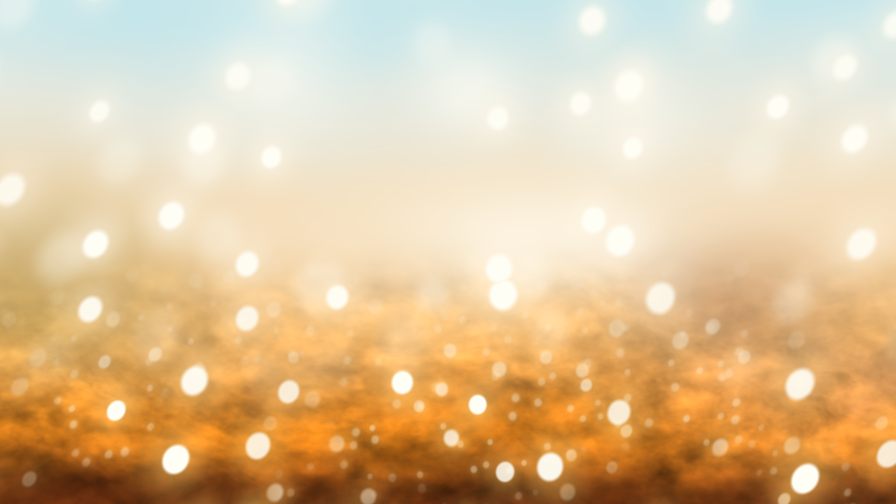
Reproduce this background procedurally as a WebGL 1 fragment shader.

```glsl
precision highp float;

uniform vec2 u_resolution;

const vec3 SKY = vec3(0.77, 0.90, 0.92);
const vec3 MIST = vec3(0.90, 0.91, 0.87);
const vec3 CREAM = vec3(0.96, 0.87, 0.73);
const vec3 HONEY = vec3(0.93, 0.70, 0.40);
const vec3 AMBER = vec3(0.86, 0.49, 0.10);
const vec3 UMBER = vec3(0.36, 0.16, 0.05);
const vec3 OLIVE = vec3(0.70, 0.59, 0.31);
const vec3 MAUVE = vec3(0.73, 0.53, 0.38);
const vec3 LIGHT = vec3(1.0, 0.995, 0.96);

float hash(vec2 p) {
  return fract(sin(dot(p, vec2(127.1, 311.7))) * 43758.5453);
}

float noise(vec2 p) {
  vec2 i = floor(p);
  vec2 f = fract(p);
  f = f * f * (3.0 - 2.0 * f);
  float low = mix(hash(i), hash(i + vec2(1.0, 0.0)), f.x);
  float high = mix(hash(i + vec2(0.0, 1.0)), hash(i + 1.0), f.x);
  return mix(low, high, f.y);
}

float fbm(vec2 p) {
  float sum = 0.0;
  float weight = 0.5;
  for (int i = 0; i < 4; i++) {
    sum += weight * noise(p);
    p = mat2(1.6, 1.2, -1.2, 1.6) * p + 7.3;
    weight *= 0.5;
  }
  return sum;
}

// Soft elliptical patch, 1 at its centre
float patchAt(vec2 p, vec2 centre, vec2 size) {
  vec2 q = (p - centre) / size;
  return exp(-dot(q, q));
}

vec3 verticalGradient(float y) {
  vec3 color = mix(UMBER, AMBER, smoothstep(-0.02, 0.15, y));
  color = mix(color, HONEY, smoothstep(0.12, 0.38, y));
  color = mix(color, CREAM, smoothstep(0.32, 0.58, y));
  color = mix(color, MIST, smoothstep(0.56, 0.82, y));
  return mix(color, SKY, smoothstep(0.76, 1.0, y));
}

// Share of lights kept: two calm areas and a thinner sky
float crowding(vec2 p) {
  float calm = patchAt(p, vec2(0.73, 0.66), vec2(0.16, 0.17));
  calm += patchAt(p, vec2(1.38, 0.60), vec2(0.17, 0.20));
  return (1.0 - min(calm, 1.0)) * mix(1.0, 0.75, smoothstep(0.5, 0.9, p.y));
}

// Scattered discs: x holds the disc cover, y the halo around it
vec2 bokeh(vec2 p, float cell, float radius, float blur, float density, float seed) {
  vec2 home = floor(p / cell);
  vec2 cover = vec2(0.0);
  for (int j = -1; j <= 1; j++) {
    for (int i = -1; i <= 1; i++) {
      vec2 id = home + vec2(float(i), float(j));
      vec2 key = id + seed;
      vec2 jitter = vec2(hash(key + 3.1), hash(key + 8.7));
      vec2 centre = (id + 0.1 + 0.8 * jitter) * cell;
      vec2 q = p - centre;
      q.x = (q.x - 0.28 * abs(centre.x - 0.89) * q.y) * 1.1;
      float size = radius * mix(0.7, 1.15, hash(key + 5.3));
      float present = step(hash(key), density * crowding(centre));
      float power = present * mix(0.7, 1.0, hash(key + 1.9));
      float d = length(q);
      float disc = 1.0 - smoothstep(size * (1.0 - blur), size * (1.0 + blur), d);
      float halo = exp(-d * d / (size * size * 5.5));
      cover = max(cover, power * vec2(disc, halo));
    }
  }
  return cover;
}

vec3 addLights(vec3 color, vec2 cover, vec3 haloColor, float strength) {
  color = mix(color, haloColor, 0.55 * strength * cover.y);
  return mix(color, LIGHT, min(strength * cover.x, 1.0));
}

void main() {
  vec2 p = gl_FragCoord.xy / u_resolution.y;
  p.x += 0.5 * (16.0 / 9.0 - u_resolution.x / u_resolution.y);
  float low = 1.0 - smoothstep(0.08, 0.55, p.y);

  // Blurred gradient with shaded sides and a pale heart
  float drift = fbm(p * vec2(3.0, 4.0)) - 0.47;
  vec3 color = verticalGradient(p.y + 0.12 * drift);
  color = mix(color, OLIVE, 0.65 * patchAt(p, vec2(0.08, 0.43), vec2(0.26, 0.19)));
  color = mix(color, MAUVE, 0.50 * patchAt(p, vec2(1.44, 0.40), vec2(0.20, 0.13)));
  color = mix(color, MAUVE, 0.45 * patchAt(p, vec2(1.62, 0.22), vec2(0.28, 0.13)));
  color = mix(color, LIGHT, 0.65 * patchAt(p, vec2(1.06, 0.53), vec2(0.30, 0.12)));
  color = mix(color, LIGHT, 0.60 * patchAt(p, vec2(0.93, 0.82), vec2(0.10, 0.09)));
  color = mix(color, LIGHT, 0.45 * patchAt(p, vec2(0.56, 0.85), vec2(0.13, 0.13)));
  color = mix(color, LIGHT, 0.45 * patchAt(p, vec2(1.25, 0.75), vec2(0.13, 0.09)));

  // Soft tangled texture, strongest near the ground
  float tangle = fbm(p * vec2(10.0, 18.0) + 3.0 * drift) - 0.47;
  float grain = fbm(p * vec2(24.0, 34.0) + 17.0) - 0.47;
  color *= 1.0 + low * (0.9 * tangle + 0.6 * grain);
  color = mix(color, MAUVE, low * smoothstep(0.08, 0.3, drift) * 0.6);

  // Faint large discs, bright lamps, then clustered small sparks
  vec3 haloColor = mix(vec3(1.0, 0.97, 0.91), vec3(1.0, 0.75, 0.36), low);
  float cluster = smoothstep(0.3, 0.65, noise(p * 5.0 + 4.0));
  vec2 veil = bokeh(p, 0.190, 0.046, 0.60, 0.60, 21.0);
  vec2 lamps = bokeh(p, 0.150, 0.027, mix(0.16, 0.42, p.y), 0.62, 47.0);
  vec2 glints = bokeh(p, 0.085, 0.016, 0.30, 0.42, 83.0);
  vec2 sparks = bokeh(p, 0.045, 0.008, 0.50, 0.50, 109.0);
  color = addLights(color, veil, haloColor, 0.36 * smoothstep(0.1, 0.5, p.y));
  color = addLights(color, sparks, haloColor, 0.45 * low * cluster);
  color = addLights(color, glints, haloColor, 0.80 * low * mix(0.4, 1.0, cluster));
  color = addLights(color, lamps, haloColor, 1.15);

  gl_FragColor = vec4(clamp(color, 0.0, 1.0), 1.0);
}
```
